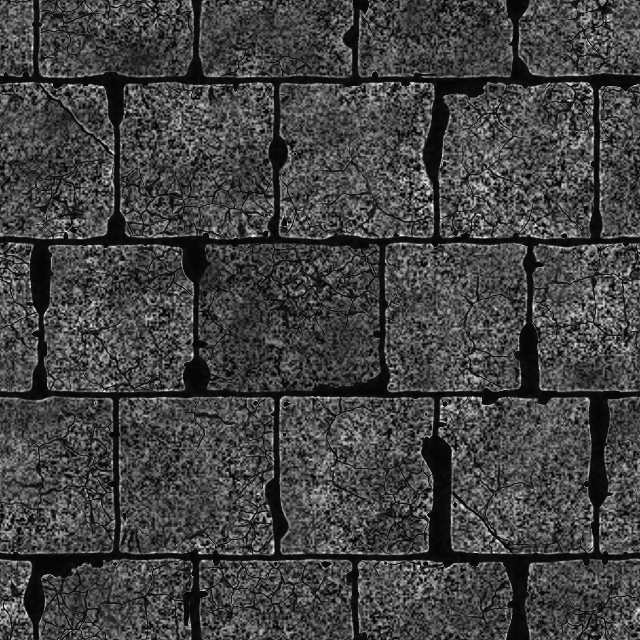
A WebGL 2 fragment shader for this texture:

```glsl
#version 300 es
precision highp float;
uniform vec2 u_resolution;
out vec4 outColor;

vec2 hash2(vec2 p) {
  vec3 q = fract(p.xyx * vec3(0.1031, 0.1030, 0.0973));
  q += dot(q, q.yzx + 33.33);
  return fract((q.xx + q.yz) * q.zy);
}

// Value noise that tiles across the canvas
float noise(vec2 p, float period) {
  p *= period;
  vec2 i = floor(p), f = fract(p);
  f = f * f * (3.0 - 2.0 * f);
  vec2 a = mod(i, period), b = mod(i + 1.0, period);
  return mix(mix(hash2(a).x, hash2(vec2(b.x, a.y)).x, f.x),
             mix(hash2(vec2(a.x, b.y)).x, hash2(b).x, f.x), f.y);
}

float fbm(vec2 p, float period) {
  float sum = 0.0, weight = 0.5;
  for (int i = 0; i < 4; i++) {
    sum += weight * noise(p, period);
    period *= 2.0;
    weight *= 0.5;
  }
  return sum / 0.9375;
}

// Approximate distance to the borders of scattered cells
float crackDistance(vec2 p, float period) {
  p *= period;
  vec2 nearest = vec2(9.0);
  for (int y = -1; y <= 1; y++)
    for (int x = -1; x <= 1; x++) {
      vec2 cell = floor(p) + vec2(x, y);
      float d = length(cell + hash2(mod(cell, period) + 71.0) - p);
      nearest = d < nearest.x ? vec2(d, nearest.x) : vec2(nearest.x, min(nearest.y, d));
    }
  return (nearest.y - nearest.x) * 0.6 / period;
}

// Joint positions: four courses in running bond, one course uneven
float rowEdge(int row) {
  return 0.13 + 0.25 * float(row) + vec4(0.0, 0.004, -0.007, -0.005)[row & 3];
}

float columnEdge(int row, int column) {
  float start = (row & 1) == 0 ? 0.182 : 0.056;
  float uneven = (row & 3) == 1 ? vec4(0.009, 0.0, 0.042, 0.022)[column & 3] : 0.0;
  return start + 0.25 * float(column) + uneven;
}

bool isBlock(ivec2 id, int column, int row) {
  return id == ivec2(column, row);
}

void main() {
  vec2 uv = gl_FragCoord.xy / u_resolution;
  float pixel = 1.0 / min(u_resolution.x, u_resolution.y);
  vec2 wobble = vec2(fbm(uv, 22.0), fbm(uv + 0.37, 22.0)) - 0.5;
  vec2 p = uv + 0.007 * wobble;

  // Locate the block
  int row = int(floor((p.y - 0.13) * 4.0));
  if (p.y < rowEdge(row)) row--;
  if (p.y >= rowEdge(row + 1)) row++;
  int column = int(floor((p.x - columnEdge(row, 0)) * 4.0));
  if (p.x < columnEdge(row, column)) column--;
  if (p.x >= columnEdge(row, column + 1)) column++;
  ivec2 id = ivec2(column & 3, row & 3);
  vec2 low = vec2(columnEdge(row, column), rowEdge(row));
  vec2 size = vec2(columnEdge(row, column + 1), rowEdge(row + 1)) - low;
  vec2 local = p - low;
  vec2 blockRandom = hash2(vec2(id) + 13.0);
  vec2 surface = uv + blockRandom;

  // Rounded outline, eroded mostly along the upright joints
  vec2 edge = min(local, size - local);
  float erosion = 0.055 * max(noise(uv, 17.0) - 0.62, 0.0);
  float nicks = 0.07 * max(noise(uv + 0.21, 64.0) - 0.78, 0.0);
  edge -= erosion * vec2(1.0, 0.25) + nicks;
  float inside = 0.012 - length(max(0.012 - edge, 0.0));

  // Broken corners
  float rough = fbm(uv, 40.0) - 0.5;
  bool lowerChip = isBlock(id, 1, 1);
  if (lowerChip || isBlock(id, 2, 2) || isBlock(id, 0, 3)) {
    vec2 corner = lowerChip ? vec2(size.x - local.x, local.y) : vec2(local.x, size.y - local.y);
    inside = min(inside, corner.y + 0.27 * corner.x - 0.029 + 0.035 * rough);
  }

  // Split corners, one turned half round from the other
  float split = 1.0;
  bool upperSplit = isBlock(id, 3, 2);
  if (upperSplit || isBlock(id, 2, 0)) {
    vec2 corner = upperSplit ? size - local : local;
    split = (corner.x + corner.y - 0.125) * 0.7 + 0.016 * rough;
  }

  // Relief, with light falling across the bumps
  float height = fbm(surface, 11.0);
  float slope = height - fbm(surface + vec2(-0.006, 0.008), 11.0);
  float gray = 0.30 + 0.22 * (height - 0.5) + 0.40 * slope;
  gray *= 0.94 + 0.16 * blockRandom.y;
  if (lowerChip) gray *= 0.78;
  if (id.y == 3) gray *= 0.90;

  // Fine pitted grain
  float grain = 1.75 * (noise(uv, 337.0) - 0.5) + 1.05 * (noise(uv + 0.43, 191.0) - 0.5);
  grain *= 0.65 + 0.7 * noise(surface, 19.0);
  gray *= 1.0 + grain;

  // Hairline cracks with pale lips, fading in and out
  vec2 bent = surface + 0.035 * (vec2(fbm(surface, 26.0), fbm(surface + 0.53, 26.0)) - 0.5);
  for (int i = 0; i < 2; i++) {
    float d = crackDistance(bent, i == 0 ? 15.0 : 31.0);
    float mask = smoothstep(0.46, 0.66, noise(surface + 0.31 * float(i), 10.0));
    gray += 0.13 * mask * (1.0 - smoothstep(0.001, 0.004, d));
    gray *= 1.0 - 0.85 * mask * (1.0 - smoothstep(0.0004, 0.0008 + pixel, d));
  }
  gray += 0.20 * (1.0 - smoothstep(0.001, 0.004, abs(split + 0.003)));
  gray *= smoothstep(0.0014 - pixel * 0.5, 0.0014 + pixel, abs(split));

  // Worn bright rims and black joints
  float rim = smoothstep(0.0035, 0.0055, inside) * (1.0 - smoothstep(0.0055, 0.0095, inside));
  gray += rim * (lowerChip ? 0.05 : 0.26) * (0.35 + noise(uv, 110.0));
  float stone = smoothstep(0.0043 - pixel, 0.0043 + pixel, inside);
  float joint = 0.02 + 0.05 * noise(uv, 180.0) * smoothstep(-0.02, 0.004, inside);
  gray = mix(joint, max(gray, 0.03), stone);
  outColor = vec4(vec3(clamp(gray, 0.0, 1.0)), 1.0);
}
```
